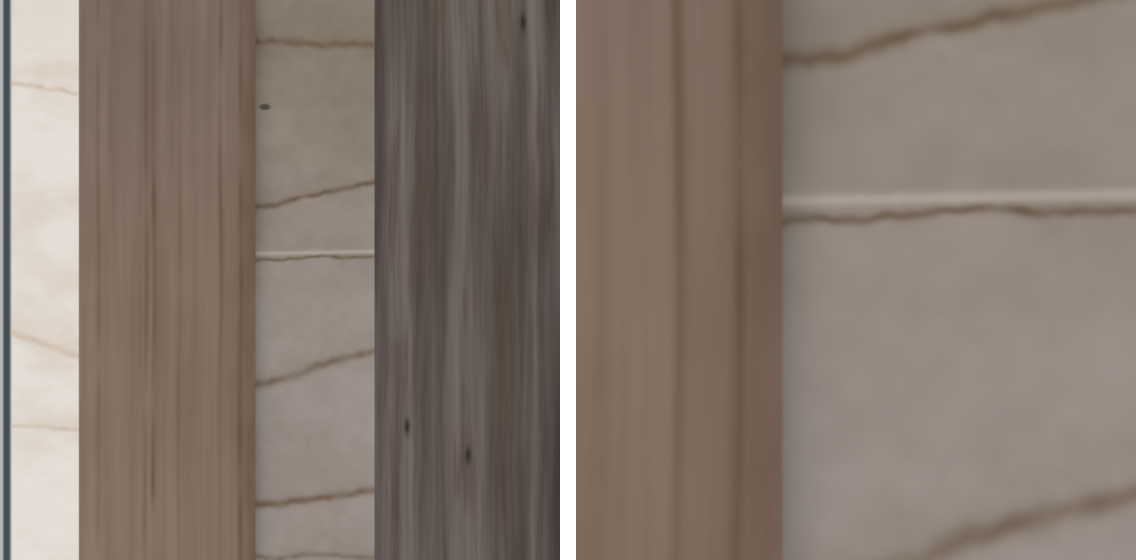
Left, the full canvas; right, a detail of the centre.
Write a WebGL 2 fragment shader that draws this texture.

```glsl
#version 300 es
precision highp float;
// Four upright panels: cream stone, brown wood, veined grey stone and dark weathered wood.
uniform vec2 u_resolution;
out vec4 outColor;

// Panel boundaries, from left to right
const float TRIM_END = 0.021;
const float CREAM_END = 0.141;
const float BROWN_END = 0.456;
const float STONE_END = 0.669;

const vec3 TRIM_LIGHT = vec3(0.70, 0.72, 0.72);
const vec3 TRIM_DARK = vec3(0.28, 0.31, 0.32);
const vec3 CREAM = vec3(0.895, 0.868, 0.838);
const vec3 CREAM_VEIN = vec3(0.77, 0.69, 0.60);
const vec3 BROWN = vec3(0.495, 0.425, 0.372);
const vec3 BROWN_GRAIN = vec3(0.365, 0.290, 0.235);
const vec3 STONE_TOP = vec3(0.535, 0.492, 0.442);
const vec3 STONE_LOW = vec3(0.598, 0.558, 0.530);
const vec3 STONE_VEIN = vec3(0.405, 0.335, 0.270);
const vec3 DARK_WOOD = vec3(0.335, 0.298, 0.280);
const vec3 GREY_WOOD = vec3(0.430, 0.392, 0.374);
const vec3 WARM_WOOD = vec3(0.335, 0.285, 0.245);
const vec3 KNOT = vec3(0.16, 0.14, 0.14);

// Veins: height at left, height at right, half width, strength
const vec4 CREAM_VEINS[3] = vec4[3](
  vec4(0.853, 0.830, 0.006, 0.6), vec4(0.408, 0.363, 0.009, 0.5), vec4(0.240, 0.234, 0.005, 0.5));
const vec4 STONE_VEINS[6] = vec4[6](
  vec4(0.926, 0.917, 0.008, 0.7), vec4(0.629, 0.674, 0.007, 0.7), vec4(0.537, 0.541, 0.004, 0.7),
  vec4(0.309, 0.371, 0.010, 0.6), vec4(0.093, 0.125, 0.009, 0.7), vec4(0.004, 0.007, 0.007, 0.5));
// Dark wood grain lines and knots
const vec2 GRAIN_LINES[6] = vec2[6](
  vec2(0.176, 0.5), vec2(0.261, 0.6), vec2(0.275, 0.7), vec2(0.320, 0.3), vec2(0.394, 0.6), vec2(0.430, 0.7));
const vec2 KNOTS[3] = vec2[3](vec2(0.727, 0.238), vec2(0.836, 0.187), vec2(0.934, 0.960));

float hash(vec2 p) {
  p = fract(p * vec2(0.1031, 0.1137));
  p += dot(p, p.yx + 33.33);
  return fract((p.x + p.y) * p.x * 17.0);
}

float noise(vec2 p) {
  vec2 i = floor(p), f = fract(p);
  f = f * f * (3.0 - 2.0 * f);
  return mix(mix(hash(i), hash(i + vec2(1, 0)), f.x),
             mix(hash(i + vec2(0, 1)), hash(i + 1.0), f.x), f.y);
}

float fbm(vec2 p) {
  float sum = 0.0, gain = 0.5;
  for (int i = 0; i < 4; i++) {
    sum += gain * noise(p);
    p = p * 2.03 + 17.0;
    gain *= 0.5;
  }
  return sum / 0.9375;
}

// Sharp core with a softer stain above it
float vein(vec2 uv, float across, vec4 v) {
  float wobble = 0.018 * (fbm(uv * vec2(22.0, 8.0) + v.x * 40.0) - 0.5);
  float d = uv.y - mix(v.x, v.y, across) - wobble;
  float core = exp(-d * d / (v.z * v.z * 0.6));
  float halo = exp(-abs(d) / (v.z * 4.0)) * smoothstep(-v.z, v.z, d);
  return v.w * (core * (0.55 + 0.6 * noise(uv * 70.0)) + 0.45 * halo * fbm(uv * 45.0));
}

vec3 creamStone(vec2 uv) {
  float across = (uv.x - TRIM_END) / (CREAM_END - TRIM_END);
  float stain = smoothstep(0.45, 0.8, fbm(uv * vec2(9.0, 14.0)));
  vec3 color = mix(CREAM, CREAM_VEIN, 0.25 * stain + 0.12 * smoothstep(0.82, 1.0, uv.y));
  for (int i = 0; i < 3; i++) color = mix(color, CREAM_VEIN, min(vein(uv, across, CREAM_VEINS[i]), 1.0));
  return color + 0.02 * (fbm(uv * vec2(40.0, 90.0)) - 0.5);
}

vec3 brownWood(vec2 uv) {
  float x = uv.x + 0.006 * (noise(vec2(uv.x * 8.0, uv.y * 4.0)) - 0.5);
  vec3 color = BROWN + vec3(0.045, 0.025, 0.018) * (0.5 - uv.y);
  color += 0.07 * (fbm(vec2(x * 75.0, uv.y * 2.5)) - 0.5) + 0.04 * (fbm(uv * vec2(12.0, 9.0)) - 0.5);
  for (int i = 0; i < 6; i++) {
    float line = exp(-pow((x - GRAIN_LINES[i].x) / 0.004, 2.0));
    color = mix(color, BROWN_GRAIN, line * GRAIN_LINES[i].y * noise(vec2(float(i) * 9.0, uv.y * 14.0)));
  }
  float edge = smoothstep(0.405, BROWN_END, uv.x);
  return mix(color, BROWN_GRAIN, edge * (0.3 + 0.4 * fbm(uv * vec2(50.0, 18.0))));
}

vec3 greyStone(vec2 uv) {
  float across = (uv.x - BROWN_END) / (STONE_END - BROWN_END);
  vec3 color = mix(STONE_LOW, STONE_TOP, smoothstep(0.35, 0.85, uv.y));
  color += vec3(0.08, 0.085, 0.09) * (fbm(uv * vec2(9.0, 13.0)) - 0.5) + 0.03 * (fbm(uv * 60.0) - 0.5);
  for (int i = 0; i < 6; i++) color = mix(color, STONE_VEIN, min(vein(uv, across, STONE_VEINS[i]), 0.85));
  color += 0.10 * exp(-pow((uv.y - 0.547 - 0.004 * across) / 0.004, 2.0));
  float spot = length((uv - vec2(0.473, 0.809)) / vec2(0.014, 0.008));
  color = mix(color, KNOT + 0.1, 0.8 * smoothstep(1.0, 0.3, spot));
  return color * (1.0 - 0.22 * exp(-across * 14.0));
}

vec3 darkWood(vec2 uv) {
  float x = uv.x + 0.022 * (fbm(vec2(uv.x * 7.0, uv.y * 3.0)) - 0.5);
  float broad = fbm(vec2(x * 28.0, uv.y * 1.5));
  float fine = fbm(vec2(x * 130.0, uv.y * 4.0));
  vec3 color = mix(DARK_WOOD, GREY_WOOD, smoothstep(0.25, 0.7, broad));
  color = mix(color, WARM_WOOD, 0.7 * smoothstep(0.5, 0.75, fbm(vec2(x * 40.0 + 9.0, uv.y * 3.0))));
  color += 0.10 * (fine - 0.5) + 0.04 * (fbm(uv * vec2(10.0, 7.0)) - 0.5);
  color *= 1.0 - 0.18 * smoothstep(0.955, 0.985, uv.x) - 0.15 * smoothstep(0.70, STONE_END, uv.x);
  for (int i = 0; i < 3; i++) {
    float d = length((uv - KNOTS[i]) / vec2(0.006, 0.018));
    color = mix(color, KNOT, 0.8 * exp(-d * d * 1.5));
  }
  return color;
}

void main() {
  vec2 uv = gl_FragCoord.xy / u_resolution;
  float soft = max(0.0015, 1.0 / u_resolution.x);
  // Trim strip, then each panel laid over the one to its left
  float rail = smoothstep(0.003, 0.009, uv.x) * (1.0 - smoothstep(0.015, TRIM_END, uv.x));
  vec3 color = mix(TRIM_LIGHT, TRIM_DARK, rail);
  color = mix(color, creamStone(uv), smoothstep(-soft, soft, uv.x - TRIM_END));
  color = mix(color, brownWood(uv), smoothstep(-soft, soft, uv.x - CREAM_END));
  color = mix(color, greyStone(uv), smoothstep(-soft, soft, uv.x - BROWN_END));
  color = mix(color, darkWood(uv), smoothstep(-soft, soft, uv.x - STONE_END));
  outColor = vec4(color, 1.0);
}
```
